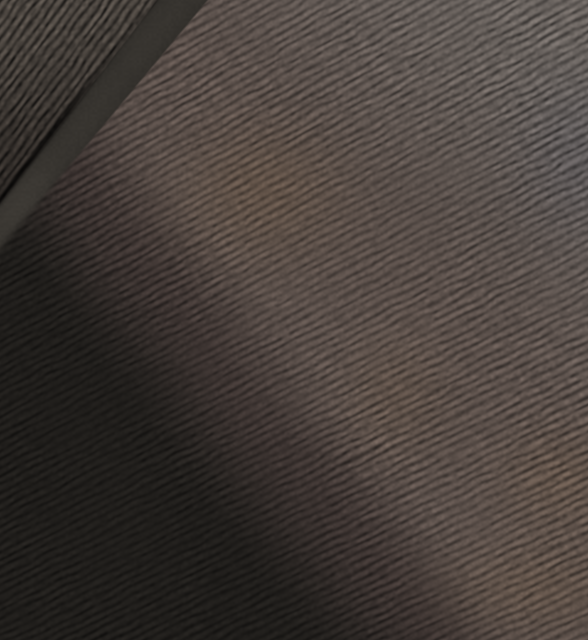
This texture is drawn by a WebGL 1 fragment shader. Its source:

```glsl
precision highp float;
uniform vec2 u_resolution;

const float MAIN_RIBS = 76.0;
const float SIDE_RIBS = 86.0;
const vec3 SHADE = vec3(0.122, 0.114, 0.104);
const vec3 PLUM = vec3(0.232, 0.198, 0.188);
const vec3 TAUPE = vec3(0.342, 0.300, 0.280);
const vec3 SILVER = vec3(0.392, 0.368, 0.352);
const vec3 AMBER = vec3(0.026, 0.012, -0.008);
const vec3 BAND = vec3(0.215, 0.203, 0.185);

float hash(vec2 p) {
  return fract(sin(dot(p, vec2(127.1, 311.7))) * 43758.5453);
}

float noise(vec2 p) {
  vec2 i = floor(p);
  vec2 f = fract(p);
  f = f * f * (3.0 - 2.0 * f);
  float low = mix(hash(i), hash(i + vec2(1.0, 0.0)), f.x);
  float high = mix(hash(i + vec2(0.0, 1.0)), hash(i + vec2(1.0, 1.0)), f.x);
  return mix(low, high, f.y);
}

float fbm(vec2 p) {
  float sum = 0.0;
  float weight = 0.5;
  for (int i = 0; i < 4; i++) {
    sum += weight * noise(p);
    p = p * 2.03 + 17.3;
    weight *= 0.5;
  }
  return sum;
}

// Soft round pool of light
float glow(vec2 p, vec2 center, vec2 size) {
  vec2 q = (p - center) / size;
  return exp(-dot(q, q));
}

// Signed rib relief: crest and groove broken into short twisted threads
float ribRelief(float across, float along, float seed) {
  float wobble = 0.36 * (noise(vec2(along * 32.0, across * 0.7 + seed)) - 0.5);
  float wave = cos(6.28318 * (across + wobble));
  float thread = noise(vec2(along * 80.0, across * 1.3 + seed));
  float fleck = noise(vec2(along * 150.0, across * 2.4 - seed));
  float relief = wave - 0.22 * wave * wave + 0.1;
  return relief * (0.35 + 1.1 * thread) + 0.9 * (fleck - 0.5);
}

// Large-scale light falling over the main cloth
vec3 clothLight(vec2 p) {
  float edge = (p.y + 1.33 * p.x - 0.9) / 1.664;
  edge += 0.035 * (fbm(p * 5.0) - 0.5);
  vec3 color = mix(SHADE, PLUM, smoothstep(-0.18, 0.01, edge));
  color = mix(color, TAUPE, smoothstep(-0.02, 0.13, edge));
  color = mix(color, SILVER, smoothstep(1.15, 1.85, p.x + p.y));
  float warmth = glow(p, vec2(0.41, 0.70), vec2(0.12, 0.10))
               + 0.6 * glow(p, vec2(0.62, 0.38), vec2(0.08, 0.09))
               + 0.8 * glow(p, vec2(0.88, 0.25), vec2(0.10, 0.08))
               + 0.8 * glow(p, vec2(0.84, 0.08), vec2(0.13, 0.07));
  color += AMBER * warmth;
  color += vec3(-0.020, -0.010, 0.006) * glow(p, vec2(0.91, 0.75), vec2(0.10, 0.12));
  return color * (0.95 + 0.1 * fbm(p * 6.0 + 4.0));
}

vec3 mainCloth(vec2 p) {
  float across = p.y - p.x * (0.50 + 0.08 * p.y) + 0.04 * p.x * p.x;
  float along = dot(p, vec2(0.90, 0.44));
  float wear = 0.55 + 0.9 * fbm(p * 7.0 + 9.0);
  float relief = ribRelief(across * MAIN_RIBS, along, 3.0);
  return clothLight(p) * (1.0 + 0.19 * wear * relief);
}

vec3 sideCloth(vec2 p) {
  float across = dot(p, vec2(0.80, -0.60));
  float along = dot(p, vec2(0.60, 0.80));
  float lit = smoothstep(0.66, 1.02, p.y - 0.1 * p.x);
  vec3 color = mix(vec3(0.165, 0.148, 0.135), vec3(0.275, 0.253, 0.232), lit);
  return color * (1.0 + 0.32 * ribRelief(across * SIDE_RIBS, along, 41.0));
}

// Smooth band between the two cloths
vec3 bandColor(vec2 p, float side) {
  vec3 color = BAND * (0.96 + 0.08 * fbm(p * 14.0));
  color *= 1.0 + 0.12 * glow(p, vec2(0.03, 0.66), vec2(0.08, 0.08));
  return color * (1.0 - 0.10 * side * side);
}

void main() {
  vec2 p = gl_FragCoord.xy / u_resolution.y;
  float seam = dot(p - vec2(0.0, 0.645), vec2(0.779, -0.627));
  float halfWidth = 0.0226 + 0.022 * (p.y - 0.645);
  float soft = 0.0022;

  // Layers from the left cloth to the right cloth
  float onBand = smoothstep(-soft, soft, seam + halfWidth);
  float blur = soft + 0.007 * smoothstep(0.80, 0.62, p.y);
  float onMain = smoothstep(-blur, blur, seam - halfWidth);
  vec3 color = mix(sideCloth(p), bandColor(p, seam / halfWidth), onBand);
  color = mix(color, mainCloth(p), onMain);

  // Dark crease along the left side of the band
  float crease = (seam + halfWidth + 0.003) / 0.0045;
  color *= 1.0 - exp(-crease * crease) * mix(0.70, 0.25, smoothstep(0.80, 0.92, p.y));

  // Fine grain
  color *= 0.96 + 0.08 * noise(p * 260.0);
  gl_FragColor = vec4(clamp(color, 0.0, 1.0), 1.0);
}
```
